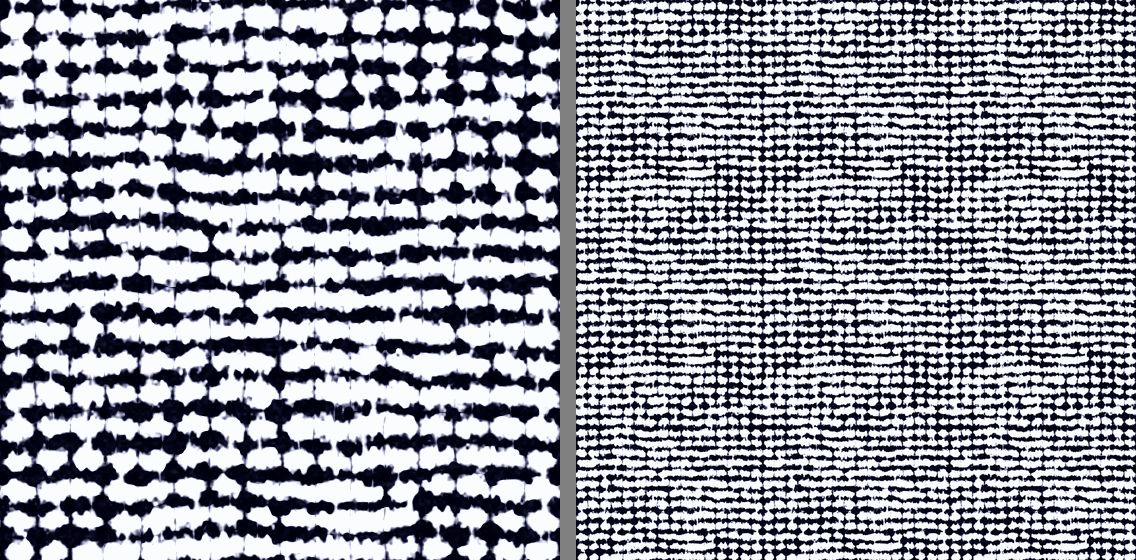
Left: one tile. Right: repeated 3 by 3.
Reproduce this texture procedurally as a Shadertoy shader.

```glsl
// Inky woven cloth: rows of ragged white stitches on near-black navy.
// Each stitch is a band pinched at its column edges, cut by thin dark threads and
// linked to its neighbours by white spikes; wrapped noise frays every outline.

const vec2 REPEATS = vec2(16.0, 18.0);     // stitches across and down
const float ROW_SHIFT = 0.2;               // vertical phase of the rows
const float HALF_HEIGHT = 0.345;           // stitch half height, in rows
const float PINCH_DEPTH = 0.30;            // deepest narrowing at column edges
const float PINCH_WIDTH = 0.22;
const vec2 THREAD_RANGE = vec2(-0.085, 0.075); // dark thread half widths
const vec2 SPIKE_RANGE = vec2(-0.13, 0.07);    // white spike half widths
const float FRAY = 0.38;                   // raggedness of the outlines
const float ROW_DRIFT = 0.28;
const float COLUMN_DRIFT = 0.14;
const float SOFTNESS = 0.065;              // half width of the ink edge
const float SPECKLE = 0.13;                // lint inside the dark ink
const float BLUE_BLEED = 0.11;             // blue tint of the half tones
const vec3 INK = vec3(0.0, 0.0, 0.045);
const vec3 COTTON = vec3(0.98, 0.99, 0.995);

float hash(vec2 p) {
    vec3 q = fract(vec3(p.xyx) * 0.1031);
    q += dot(q, q.yzx + 33.33);
    return fract((q.x + q.y) * q.z);
}

// Random value of a stitch, thread or spike; wraps at the canvas edges.
float cellHash(vec2 id, float seed) {
    return hash(mod(id, REPEATS) + seed);
}

// Value noise that repeats after one canvas.
float noise(vec2 uv, vec2 period, float seed) {
    vec2 p = uv * period;
    vec2 i = floor(p);
    vec2 f = p - i;
    f = f * f * (3.0 - 2.0 * f);
    vec2 a = mod(i, period) + seed;
    vec2 b = mod(i + 1.0, period) + seed;
    return mix(mix(hash(a), hash(vec2(b.x, a.y)), f.x),
               mix(hash(vec2(a.x, b.y)), hash(b), f.x), f.y);
}

// Signed field of the cotton, in row heights: positive inside the white.
float stitchField(vec2 uv) {
    float aspect = REPEATS.y / REPEATS.x;

    // Hand-made drift of the grid
    vec2 p = uv * REPEATS + vec2(0.0, ROW_SHIFT);
    p.y += ROW_DRIFT * (noise(uv, vec2(5.0, 6.0), 11.0) - 0.5);
    p.y += 0.20 * (noise(uv, vec2(16.0, 9.0), 23.0) - 0.5);
    p.x += COLUMN_DRIFT * (noise(uv, vec2(12.0, 18.0), 37.0) - 0.5);

    // Fraying, from broad swelling to fine fibres
    float swell = noise(uv, vec2(32.0, 36.0), 41.0) - 0.5;
    float tufts = noise(uv, vec2(90.0, 72.0), 53.0) - 0.5;
    float fibres = noise(uv, vec2(176.0, 150.0), 67.0) - 0.5;
    float fray = FRAY * (0.5 * swell + 0.75 * tufts + 0.35 * fibres);
    float fineFray = FRAY * (0.25 * tufts + 0.25 * fibres);

    // Column edge: pinch and dark thread, stronger in some regions
    float row = floor(p.y);
    float y = abs(p.y - row - 0.5);
    vec2 edgeId = vec2(floor(p.x + 0.5), row);
    float edgeX = abs(p.x - edgeId.x);
    float region = 0.8 * (noise(uv, vec2(4.0, 4.0), 71.0) - 0.5);
    float strength = clamp(cellHash(edgeId, 83.0) + region, 0.0, 1.0);
    float pinch = PINCH_DEPTH * strength * exp(-pow(edgeX / PINCH_WIDTH, 2.0));
    float body = HALF_HEIGHT - pinch - y + fray * smoothstep(0.0, 0.2, y);
    float threadWidth = mix(THREAD_RANGE.x, THREAD_RANGE.y, strength) + 0.25 * y;
    float thread = edgeX * aspect - threadWidth + fineFray;

    // White spike across the dark band between two rows
    vec2 spikeId = vec2(floor(p.x), floor(p.y + 0.5));
    float spikeX = p.x - spikeId.x - 0.5 - 0.35 * (cellHash(spikeId, 97.0) - 0.5);
    float spikeWidth = mix(SPIKE_RANGE.x, SPIKE_RANGE.y, cellHash(spikeId, 109.0));
    spikeWidth += 0.38 * abs(p.y - spikeId.y);
    float spike = spikeWidth - abs(spikeX) * aspect + 0.5 * fray;

    return min(max(body, spike), thread);
}

void mainImage(out vec4 fragColor, in vec2 fragCoord) {
    vec2 uv = fragCoord / iResolution.xy;
    float soft = max(SOFTNESS, 0.7 * REPEATS.y / iResolution.y);
    float cover = smoothstep(-soft, soft, stitchField(uv));

    // Sparse lint in the ink, then a blue bleed along the edges
    float lint = noise(uv, vec2(192.0), 127.0) * noise(uv, vec2(96.0), 139.0);
    cover = max(cover, SPECKLE * lint * lint);
    vec3 color = mix(INK, COTTON, cover);
    color.b += BLUE_BLEED * sqrt(4.0 * cover * (1.0 - cover)) * (1.0 - 0.3 * cover);
    fragColor = vec4(min(color, 1.0), 1.0);
}
```
